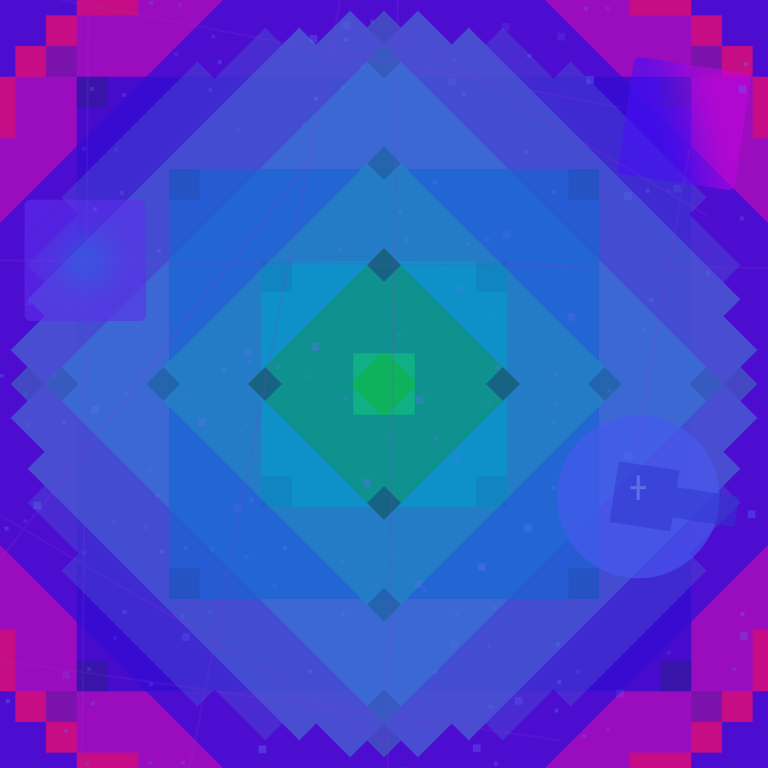
A Shadertoy shader for this background:

```glsl
const float SQUARE_CELL = 0.04;
const float DIAMOND_CELL = 0.03125;

const vec3 VIOLET = vec3(0.30, 0.05, 0.82);
const vec3 MAGENTA = vec3(0.60, 0.05, 0.75);
const vec3 CRIMSON = vec3(0.78, 0.05, 0.52);
const vec3 SHADOW = vec3(0.13, 0.14, 0.45);
const vec3 HAZE = vec3(0.36, 0.44, 0.95);

float canvasSize() { return min(iResolution.x, iResolution.y); }

// Coverage of a shape from its signed distance in canvas units
float fill(float d) { return clamp(0.5 - d * canvasSize(), 0.0, 1.0); }

mat2 rotation(float angle) {
    float c = cos(angle), s = sin(angle);
    return mat2(c, s, -s, c);
}

float box(vec2 p, vec2 halfSize) {
    vec2 d = abs(p) - halfSize;
    return max(d.x, d.y);
}

float roundBox(vec2 p, float halfSize, float radius) {
    vec2 d = abs(p) - halfSize + radius;
    return length(max(d, 0.0)) + min(max(d.x, d.y), 0.0) - radius;
}

float segment(vec2 p, vec2 a, vec2 b) {
    vec2 ab = b - a;
    return length(p - a - ab * clamp(dot(p - a, ab) / dot(ab, ab), 0.0, 1.0));
}

// Disc built from whole grid cells
float steppedDisc(vec2 p, float cell, float radiusSquared) {
    vec2 q = abs(p) / cell;
    q = vec2(max(q.x, q.y), min(q.x, q.y));
    float d = 99.0;
    for (float k = 10.0; k < 15.0; k++) {
        float width = floor(sqrt(max(radiusSquared - k * k, 0.0))) + 1.0;
        d = min(d, max(q.x - k - 1.0, q.y - width));
    }
    return d * cell;
}

float ring(vec2 p, float cell, float cells) {
    return fill(box(p, vec2(cells * cell)));
}

// One grid cell on each diagonal
float diagonalCell(vec2 p, float cell, float index) {
    return fill(box(abs(p) - (index + 0.5) * cell, vec2(0.5 * cell)));
}

vec3 hash3(vec2 p) {
    vec3 q = fract(p.xyx * vec3(0.1031, 0.103, 0.0973));
    q += dot(q, q.yzx + 33.33);
    return fract((q.xxy + q.yzz) * q.zyx);
}

// Scattered small squares, one candidate per grid cell
float specks(vec2 p, float density, float size, float rarity) {
    vec2 id = floor(p * density);
    vec3 h = hash3(id + density);
    vec2 offset = (fract(p * density) - 0.2 - 0.6 * h.xy) / density;
    return fill(box(offset, vec2(size))) * step(rarity, h.z) * (0.4 + 0.6 * h.x);
}

vec3 nestedShapes(vec2 p, vec2 r) {
    vec3 col = mix(VIOLET, CRIMSON, fill(steppedDisc(p, SQUARE_CELL, 235.0)));
    col = mix(col, MAGENTA, fill(steppedDisc(p, SQUARE_CELL, 206.5)));
    col = mix(col, VIOLET, ring(r, DIAMOND_CELL, 16.06));
    col = mix(col, vec3(0.20, 0.04, 0.82), 0.8 * ring(p, SQUARE_CELL, 10.0));
    float disc = fill(steppedDisc(r, DIAMOND_CELL, 206.5));
    col = mix(col, vec3(0.28, 0.29, 0.82), 0.48 * disc);
    col = mix(col, vec3(0.28, 0.42, 0.82), 0.54 * disc * ring(r, DIAMOND_CELL, 13.0));
    col = mix(col, vec3(0.23, 0.42, 0.83), 0.9 * ring(r, DIAMOND_CELL, 10.0));
    col = mix(col, vec3(0.09, 0.39, 0.83), 0.65 * ring(p, SQUARE_CELL, 7.0));
    float diamond = ring(r, DIAMOND_CELL, 7.0);
    col = mix(col, vec3(0.14, 0.50, 0.77), 0.88 * diamond);
    col = mix(col, vec3(0.05, 0.57, 0.79), 0.95 * diamond * ring(p, SQUARE_CELL, 4.0));
    col = mix(col, vec3(0.06, 0.57, 0.56), ring(r, DIAMOND_CELL, 4.0));
    float core = ring(p, SQUARE_CELL, 1.0);
    col = mix(col, vec3(0.06, 0.69, 0.52), core);
    col = mix(col, vec3(0.06, 0.70, 0.36), core * ring(r, DIAMOND_CELL, 1.0));

    // Shaded cells at the corners of each ring
    vec4 squareShade = vec4(0.10, 0.15, 0.38, 0.25);
    vec4 diamondShade = vec4(0.42, 0.27, 0.20, 0.15);
    for (int i = 0; i < 4; i++) {
        float index = min(float(i) * 3.0 + 3.0, 10.0);
        col = mix(col, SHADOW, squareShade[i] * diagonalCell(p, SQUARE_CELL, index));
        col = mix(col, SHADOW, diamondShade[i] * diagonalCell(r, DIAMOND_CELL, index));
    }
    return col;
}

// Translucent panels and a pale disc
vec3 overlays(vec3 col, vec2 p) {
    vec2 left = p - vec2(-0.389, 0.161);
    float glow = exp(-dot(left, left) * 700.0);
    vec3 leftTint = mix(vec3(0.36, 0.18, 0.92), vec3(0.20, 0.34, 0.92), glow);
    col = mix(col, leftTint, 0.6 * fill(roundBox(left, 0.079, 0.008)));

    vec2 right = rotation(0.15) * (p - vec2(0.391, 0.339));
    vec3 rightTint = mix(vec3(0.28, 0.06, 0.96), vec3(0.75, 0.02, 0.86), smoothstep(-0.04, 0.06, right.x + 0.4 * right.y));
    col = mix(col, rightTint, 0.6 * fill(roundBox(right, 0.077, 0.008)));

    vec2 c = p - vec2(0.331, -0.147);
    col = mix(col, vec3(0.28, 0.35, 0.94), 0.65 * fill(length(c) - 0.106));
    vec2 tilted = rotation(0.15) * c;
    float patchShape = min(box(tilted - vec2(0.008, 0.002), vec2(0.04)), box(tilted - vec2(0.085, 0.0), vec2(0.045, 0.02)));
    col = mix(col, vec3(0.18, 0.20, 0.80), 0.5 * fill(patchShape));
    vec2 star = abs(c - vec2(0.0, 0.012));
    float sparkle = min(box(star, vec2(0.002, 0.016)), box(star, vec2(0.010, 0.002)));
    return mix(col, vec3(0.45, 0.55, 0.95), 0.6 * fill(sparkle));
}

// Faint straight scratches
float scratches(vec2 p) {
    vec4 lines[10] = vec4[10](
        vec4(0.018, 0.5, 0.005, -0.5), vec4(-0.5, 0.161, 0.5, 0.151),
        vec4(-0.057, 0.5, -0.253, -0.5), vec4(-0.096, 0.292, -0.5, -0.229),
        vec4(-0.42, 0.5, 0.307, 0.36), vec4(0.02, 0.455, 0.42, 0.22),
        vec4(0.398, 0.305, 0.327, -0.086), vec4(-0.5, -0.171, 0.0, -0.464),
        vec4(-0.5, -0.36, 0.23, -0.464), vec4(-0.385, 0.5, -0.393, -0.5));
    float cover = 0.0;
    for (int i = 0; i < 10; i++) cover = max(cover, fill(segment(p, lines[i].xy, lines[i].zw) - 0.0014));
    return cover;
}

void mainImage(out vec4 fragColor, in vec2 fragCoord) {
    vec2 p = (fragCoord - 0.5 * iResolution.xy) / canvasSize();
    vec3 col = nestedShapes(p, rotation(0.785398) * p);
    col = overlays(col, p);
    col = mix(col, vec3(0.55, 0.20, 0.82), 0.17 * scratches(p));
    col = mix(col, HAZE, 0.4 * specks(p, 14.0, 0.005, 0.88));
    col = mix(col, HAZE, 0.4 * specks(p, 25.0, 0.0025, 0.82));
    fragColor = vec4(col, 1.0);
}
```
